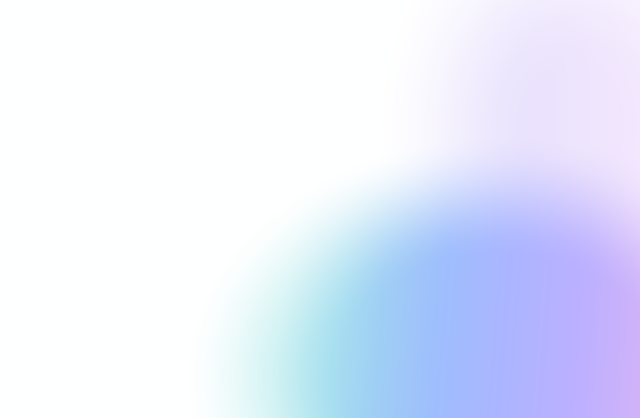
Write a Shadertoy shader that draws this background.

```glsl
#define ASPECT 1.533
#define LOWER_CENTER vec2(1.20, 0.10)
#define LOWER_RADIUS vec2(0.57, 0.43)
#define LOWER_FADE vec2(0.66, 1.36)
#define UPPER_CENTER vec2(1.38, 0.70)
#define UPPER_RADIUS vec2(0.33, 0.40)
#define UPPER_FADE vec2(0.30, 1.50)
#define RAMP_TILT 0.08

const vec3 PAPER = vec3(0.998, 1.0, 1.0);
const vec3 LILAC = vec3(0.915, 0.888, 0.992);
const vec3 ORCHID = vec3(0.945, 0.900, 0.992);

// Colour stops from teal through blue to violet: rgb and position
const int STOPS = 7;
const vec4 ramp[STOPS] = vec4[STOPS](
    vec4(0.71, 0.92, 0.925, 0.66),
    vec4(0.65, 0.87, 0.94, 0.80),
    vec4(0.625, 0.81, 0.96, 0.90),
    vec4(0.62, 0.745, 0.99, 1.04),
    vec4(0.67, 0.71, 1.00, 1.20),
    vec4(0.735, 0.69, 1.00, 1.38),
    vec4(0.82, 0.70, 0.975, 1.54));

vec3 rampColor(float x) {
    vec3 color = ramp[0].rgb;
    for (int i = 1; i < STOPS; i++) {
        float t = (x - ramp[i - 1].w) / (ramp[i].w - ramp[i - 1].w);
        color = mix(color, ramp[i].rgb, clamp(t, 0.0, 1.0));
    }
    return color;
}

// Soft elliptical coverage: 1 in the core, 0 beyond the fade
float glow(vec2 p, vec2 center, vec2 radius, vec2 fade) {
    return 1.0 - smoothstep(fade.x, fade.y, length((p - center) / radius));
}

void mainImage(out vec4 fragColor, in vec2 fragCoord) {
    vec2 p = fragCoord / iResolution.xy * vec2(ASPECT, 1.0);

    // Pale violet haze, warmer toward the right edge
    vec3 haze = mix(LILAC, ORCHID, smoothstep(1.22, ASPECT, p.x));
    float upper = glow(p, UPPER_CENTER, UPPER_RADIUS, UPPER_FADE);
    vec3 color = mix(PAPER, haze, upper);

    // Saturated glow with a slightly tilted colour sweep
    float sweep = p.x - RAMP_TILT * (p.y - LOWER_CENTER.y);
    float lower = glow(p, LOWER_CENTER, LOWER_RADIUS, LOWER_FADE);
    color = mix(color, rampColor(sweep), lower);

    fragColor = vec4(color, 1.0);
}
```
